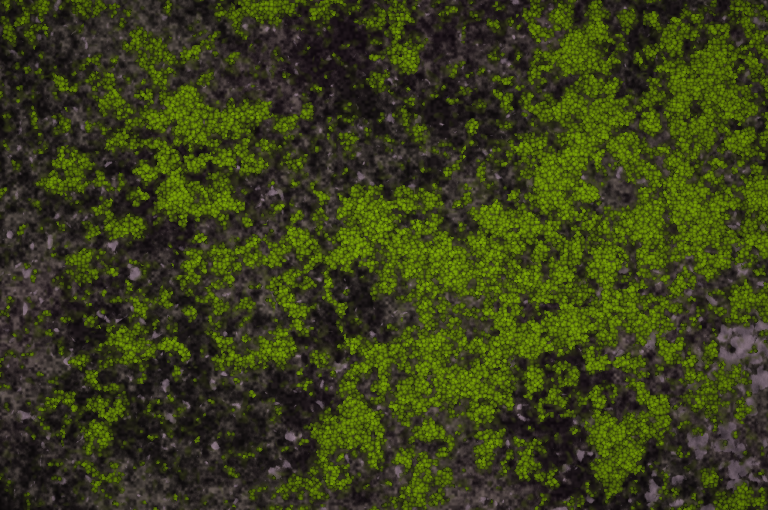
Write a Shadertoy shader that draws this texture.

```glsl
// Beaded green moss colonies spreading over dark, damp, weathered rock.

const vec3 ROCK_DARK = vec3(0.085, 0.070, 0.072);
const vec3 ROCK_GREY = vec3(0.290, 0.260, 0.240);
const vec3 FILM_OLIVE = vec3(0.190, 0.205, 0.085);
const vec3 MOSS_SHADE = vec3(0.140, 0.160, 0.060);
const vec3 MOSS_BRIGHT = vec3(0.415, 0.540, 0.035);
const vec3 STONE_MAUVE = vec3(0.450, 0.385, 0.430);

float hash(vec2 p) {
    return fract(sin(dot(p, vec2(127.1, 311.7))) * 43758.5453);
}

vec2 hash2(vec2 p) {
    return vec2(hash(p), hash(p + 41.3));
}

float noise(vec2 p) {
    vec2 i = floor(p), f = fract(p);
    vec2 u = f * f * (3.0 - 2.0 * f);
    float low = mix(hash(i), hash(i + vec2(1, 0)), u.x);
    float high = mix(hash(i + vec2(0, 1)), hash(i + vec2(1, 1)), u.x);
    return mix(low, high, u.y);
}

float fbm(vec2 p) {
    float sum = 0.0, amp = 0.5;
    for (int i = 0; i < 5; i++) {
        sum += amp * noise(p);
        p = mat2(1.6, 1.2, -1.2, 1.6) * p + 17.3;
        amp *= 0.5;
    }
    return sum / 0.97;
}

// Signed depth inside scattered round patches, in cell units
float patches(vec2 p, float scale, float density) {
    vec2 g = p * scale, cell = floor(g);
    float depth = -1.0;
    for (int y = -1; y <= 1; y++)
    for (int x = -1; x <= 1; x++) {
        vec2 n = cell + vec2(x, y);
        float radius = 0.85 * smoothstep(0.0, 1.0, density + hash(n + 7.7) - 0.8);
        depth = max(depth, radius - length(g - n - hash2(n)));
    }
    return depth;
}

// Nearest bead: centre in xy, distance in cell units in z
vec3 nearestBead(vec2 p, float scale) {
    vec2 g = p * scale, cell = floor(g);
    vec3 best = vec3(0.0, 0.0, 9.0);
    for (int y = -1; y <= 1; y++)
    for (int x = -1; x <= 1; x++) {
        vec2 n = cell + vec2(x, y);
        vec2 centre = n + hash2(n);
        float d = length(g - centre);
        if (d < best.z) best = vec3(centre / scale, d);
    }
    return best;
}

// Moss depth: large and small colonies with crumbling borders
float mossDepth(vec2 p, vec2 uv) {
    float density = mix(0.16, 0.70, smoothstep(0.32, 0.68, fbm(p * 5.5 + 4.0)));
    float bareCorner = 1.0 - smoothstep(0.1, 0.5, length((uv - vec2(0.13, 0.22)) * vec2(1.0, 0.8)));
    float bareTop = smoothstep(0.75, 1.05, uv.y);
    density += 0.05 * uv.x - 0.22 * bareCorner - 0.10 * bareTop;
    vec2 q = p + 0.03 * (vec2(noise(p * 38.0), noise(p * 38.0 + 50.0)) - 0.5);
    float large = patches(q, 15.0, density);
    float small = patches(q + 3.1, 36.0, density + 0.06);
    return max(large, small) + 0.7 * (noise(p * 75.0) - 0.56);
}

vec3 rockColor(vec2 p, vec2 uv) {
    float broad = fbm(p * 4.5 + 9.0);
    float fine = fbm(p * vec2(62.0, 54.0));
    float tone = smoothstep(0.36, 0.68, 0.5 * broad + 0.5 * fine);
    vec3 color = mix(ROCK_DARK, ROCK_GREY, tone);
    color *= 0.5 + noise(p * 170.0);
    color += vec3(0.012, -0.004, 0.014) * smoothstep(0.4, 0.7, fbm(p * 3.0 + 30.0));

    // Pale mauve stones gather at the lower right, with a few elsewhere
    float corner = smoothstep(0.6, 1.0, uv.x) * (1.0 - smoothstep(0.2, 0.75, uv.y));
    float streak = fbm(p * vec2(13.0, 6.0) + 60.0);
    vec2 q = p + 0.02 * vec2(noise(p * 55.0), noise(p * 55.0 + 20.0));
    float stones = patches(q, 38.0, 0.5 * corner + 0.7 * streak - 0.2);
    float cover = smoothstep(-0.08, 0.18, stones + 0.8 * (fine - 0.5));
    return mix(color, STONE_MAUVE * (0.4 + 1.15 * fine), 0.85 * cover);
}

void mainImage(out vec4 fragColor, in vec2 fragCoord) {
    vec2 uv = fragCoord / iResolution.xy;
    vec2 p = fragCoord / iResolution.y;
    vec3 color = rockColor(p, uv);

    // Thin olive film around the colonies
    float film = smoothstep(-0.38, 0.05, mossDepth(p, uv));
    color = mix(color, FILM_OLIVE * (0.45 + 1.1 * noise(p * 140.0)), 0.7 * film);

    // Domed beads, brighter where the moss is thick
    vec3 bead = nearestBead(p, 150.0);
    float depth = mossDepth(bead.xy, uv) + 0.22 * (hash(bead.xy * 91.0) - 0.5);
    float dome = 1.0 - smoothstep(0.1, 0.75, bead.z);
    float light = -0.12 + 0.5 * dome + 0.5 * hash(bead.xy * 57.0)
                + 0.35 * smoothstep(0.0, 0.4, depth);
    vec3 moss = mix(MOSS_SHADE, MOSS_BRIGHT, light);
    float cover = smoothstep(-0.07, 0.05, depth) * (1.0 - smoothstep(0.6, 1.0, bead.z));
    color = mix(color, moss, cover);

    // Soft darkening towards the borders
    vec2 edge = uv - 0.5;
    color *= 1.05 - 0.45 * dot(edge, edge);
    fragColor = vec4(color, 1.0);
}
```
